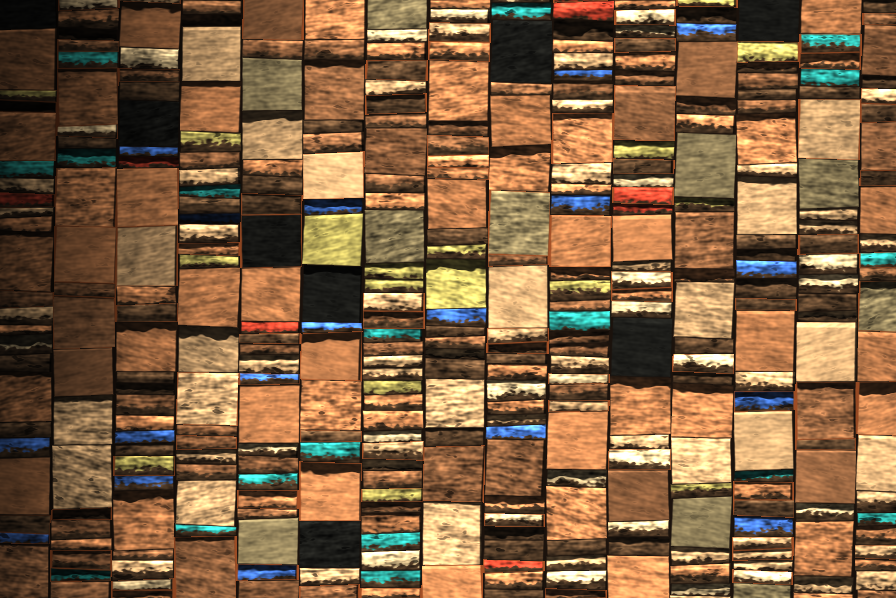
Reproduce this texture procedurally as a WebGL 1 fragment shader.

```glsl
precision highp float;
// Wall of reclaimed wood: columns of square blocks and thin stacked strips.
// Each column is walked from the top down with random piece heights; depth
// steps give lit ledges and cast shadows, gradient noise gives the grain.

uniform vec2 u_resolution;

#define COLUMN_WIDTH 0.1035
#define BLOCK_SHARE 0.28
#define TILT 0.09
#define GAP 0.0008
#define SHADOW_LENGTH 0.026
#define LEDGE_HEIGHT 0.013
#define GRAIN 0.62
#define BLOTCH 0.42
#define EXPOSURE 1.16

const vec3 ORANGE_WOOD = vec3(0.77, 0.50, 0.31);
const vec3 TAN_WOOD = vec3(0.86, 0.68, 0.47);
const vec3 BROWN_WOOD = vec3(0.54, 0.36, 0.23);
const vec3 DARK_WOOD = vec3(0.33, 0.24, 0.16);
const vec3 OLIVE_GREY = vec3(0.52, 0.46, 0.32);
const vec3 BLACK_PAINT = vec3(0.09, 0.09, 0.08);
const vec3 LIME_PAINT = vec3(0.74, 0.68, 0.36);
const vec3 CREAM_PAINT = vec3(0.90, 0.78, 0.57);
const vec3 TEAL_PAINT = vec3(0.17, 0.60, 0.56);
const vec3 BLUE_PAINT = vec3(0.24, 0.40, 0.70);
const vec3 RED_PAINT = vec3(0.74, 0.25, 0.17);
const vec3 CREVICE = vec3(0.09, 0.06, 0.04);
const vec3 WARM_BACKING = vec3(0.55, 0.27, 0.13);

float hash(vec2 p) {
  vec3 q = fract(p.xyx * vec3(0.1031, 0.1030, 0.0973));
  q += dot(q, q.yzx + 33.33);
  return fract((q.x + q.y) * q.z);
}

float corner(vec2 cell, vec2 offset) {
  float angle = 6.2832 * hash(cell);
  return dot(vec2(cos(angle), sin(angle)), offset);
}

// Gradient noise, roughly -0.7 to 0.7
float noise(vec2 p) {
  vec2 i = floor(p), f = fract(p), e = vec2(1.0, 0.0);
  vec2 u = f * f * f * (f * (f * 6.0 - 15.0) + 10.0);
  return mix(mix(corner(i, f), corner(i + e, f - e), u.x),
             mix(corner(i + e.yx, f - e.yx), corner(i + 1.0, f - 1.0), u.x), u.y);
}

vec3 blockColor(float pick) {
  if (pick < 0.36) return ORANGE_WOOD;
  if (pick < 0.58) return TAN_WOOD;
  if (pick < 0.80) return BROWN_WOOD;
  if (pick < 0.92) return OLIVE_GREY;
  if (pick < 0.96) return BLACK_PAINT;
  if (pick < 0.98) return LIME_PAINT;
  return pick < 0.988 ? TEAL_PAINT : CREAM_PAINT;
}

vec3 stripColor(float pick) {
  if (pick < 0.20) return DARK_WOOD;
  if (pick < 0.38) return BROWN_WOOD;
  if (pick < 0.58) return ORANGE_WOOD;
  if (pick < 0.73) return TAN_WOOD;
  if (pick < 0.80) return CREAM_PAINT;
  if (pick < 0.85) return LIME_PAINT;
  if (pick < 0.91) return TEAL_PAINT;
  return pick < 0.96 ? BLUE_PAINT : RED_PAINT;
}

void main() {
  vec2 p = gl_FragCoord.xy / u_resolution.y;
  vec2 uv = gl_FragCoord.xy / u_resolution;
  float soft = 1.0 / u_resolution.y;

  // Column, with a slight lean
  float across = p.x + 0.0135 - 0.012 * (p.y - 0.5) + 0.003 * noise(p * 3.0);
  float column = floor(across / COLUMN_WIDTH);
  float x = (fract(across / COLUMN_WIDTH) - 0.5) * COLUMN_WIDTH;

  // Walk down the column to the piece that holds this point
  float top = 1.0 + 0.1 * hash(vec2(column, 71.0)), bottom = top;
  float topTilt = 0.0, tilt = 0.0, depthAbove = 0.5, depth = 0.5;
  bool isBlock = false;
  vec2 seed = vec2(0.0);
  for (int i = 0; i < 64; i++) {
    seed = vec2(column * 7.0 + 3.0, float(i) * 5.0 + 11.0);
    isBlock = hash(seed) < BLOCK_SHARE;
    float size = hash(seed + 0.31);
    bottom = top - (isBlock ? mix(0.075, 0.108, size) : mix(0.016, 0.035, size));
    tilt = (hash(seed + 0.57) - 0.5) * TILT;
    depth = hash(seed + 0.83);
    if (p.y > bottom + tilt * x) break;
    top = bottom;
    topTilt = tilt;
    depthAbove = depth;
  }
  float fromTop = top + topTilt * x - p.y;
  float fromBottom = p.y - bottom - tilt * x;
  float height = fromTop + fromBottom;
  float side = x + tilt * (p.y - 0.5 * (top + bottom)) + 0.002 * (hash(seed + 1.3) - 0.5);
  float inset = 0.0002 + 0.0024 * hash(seed + 1.7);
  float fromSide = 0.5 * COLUMN_WIDTH - inset - abs(side);

  // Saw marks, specks and blotches, turned a little on each piece
  float turn = (hash(seed + 2.1) - 0.5) * (isBlock ? 0.5 : 0.1);
  vec2 local = mat2(cos(turn), sin(turn), -sin(turn), cos(turn)) * vec2(x, p.y) + seed;
  float speck = noise(local * vec2(120.0, 190.0));
  float grain = noise(local * vec2(18.0, 120.0)) + 0.8 * noise(local * vec2(60.0, 215.0))
              + 0.55 * speck;
  float blotch = noise(local * vec2(24.0, 42.0)) + 0.6 * noise(local * vec2(60.0, 95.0));
  float rough = isBlock ? mix(0.3, 1.1, hash(seed + 2.5)) : 1.1;

  // Material: strips keep paint on top and show chipped bark below
  float pick = hash(seed + 3.1);
  vec3 color = isBlock ? blockColor(pick) : stripColor(pick);
  color *= mix(0.84, 1.1, hash(seed + 3.7));
  if (!isBlock) {
    float level = fromBottom / height;
    float wear = mix(0.1, 0.5, hash(seed + 3.9));
    float paint = smoothstep(wear - 0.08, wear + 0.08, level + 0.25 * blotch + 0.3 * speck);
    color = mix(DARK_WOOD, color, paint) * mix(0.65, 1.1, smoothstep(0.0, 0.7, level));
  }
  color *= max(0.12, 1.0 + rough * (GRAIN * grain + BLOTCH * blotch));
  color *= 1.0 - 0.6 * rough * smoothstep(0.30, 0.55, grain * 0.5 - blotch * 0.55);

  // Lit ledge of a piece standing out, or shadow cast from above and the right
  float ledge = max(depth - depthAbove, 0.0) * LEDGE_HEIGHT;
  color *= 1.0 + 0.35 * (1.0 - smoothstep(ledge - soft, ledge + soft, fromTop));
  float reach = max(depthAbove - depth - 0.1, 0.0) * SHADOW_LENGTH * (1.0 + 0.6 * blotch);
  float shade = 1.0 - smoothstep(reach - soft, reach + soft, fromTop);
  float sideReach = 0.010 * max(hash(seed + 4.3) - 0.55, 0.0);
  shade = max(shade, 1.0 - smoothstep(sideReach - soft, sideReach + soft,
                                      0.5 * COLUMN_WIDTH - inset - side));
  color *= 1.0 - 0.82 * shade;

  // Joints, dark or with lit backing, then the lamp that fades toward the left
  float edge = min(min(fromTop, fromBottom), fromSide) + 0.0008 * blotch;
  vec3 joint = mix(CREVICE, WARM_BACKING, step(0.75, hash(seed + 5.1)));
  color = mix(joint, color, smoothstep(GAP - soft, GAP + soft, edge));
  float lamp = mix(0.20, 1.0, smoothstep(-0.08, 0.38, uv.x - 0.12 * (uv.y - 0.5)));
  lamp *= 1.0 - 0.12 * smoothstep(0.8, 1.05, uv.x);
  gl_FragColor = vec4(clamp(color * lamp * EXPOSURE, 0.0, 1.0), 1.0);
}
```
